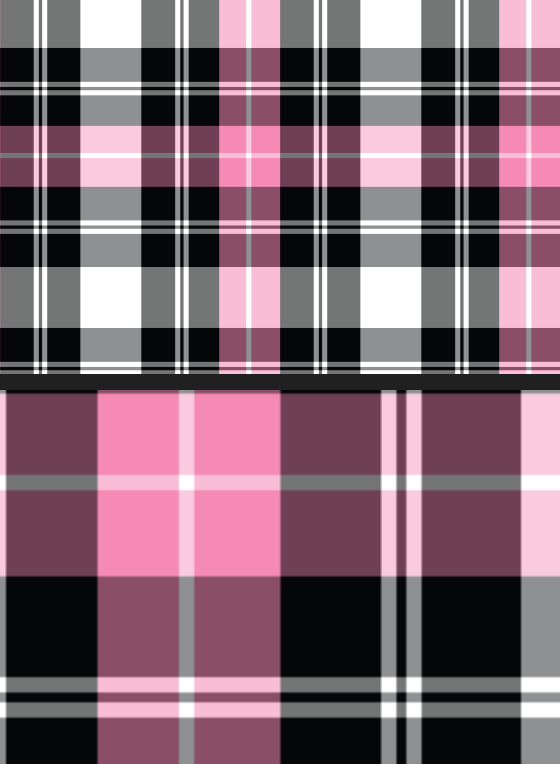
Top, the full canvas; bottom, a detail of the centre.
A Shadertoy shader for this pattern:

```glsl
// Woven tartan check: one striped sett is used for both warp and weft.
// Each thread direction is built from box-filtered periodic stripes, and
// the two are blended with a slight bias so the warp shows a little more.

const float REPEATS_ACROSS = 2.0;
const float SETT_UNITS     = 384.0;  // stripe sizes below are in these units
const float WEFT_SHIFT     = 128.0;  // sett offset at the top edge
const float WARP_SHARE     = 0.555;  // visibility of vertical threads
const float EDGE_SOFTNESS  = 1.2;    // minimum edge blur, in sett units

const vec3 BLACK = vec3(0.016, 0.022, 0.028);
const vec3 WHITE = vec3(1.0);
const vec3 PINK  = vec3(0.960, 0.540, 0.705);

const float BAND_WIDTH   = 83.6;
const float WHITE_CENTRE = 152.0;
const float PINK_CENTRE  = 342.4;
const float PINK_LINE    = 341.3;   // white line within the pink band
const float LINE_WIDTH   = 7.0;
const float PAIR_LEFT    = 55.5;    // centres of the twin white lines
const float PAIR_RIGHT   = 249.5;
const float PAIR_OFFSET  = 5.75;    // each line's distance from pair centre

// Coverage of a stripe that repeats once per sett.
float stripe(float x, float centre, float width, float blur) {
    float d = abs(fract((x - centre) / SETT_UNITS + 0.5) - 0.5) * SETT_UNITS;
    return clamp((0.5 * width - d) / blur + 0.5, 0.0, 1.0);
}

// Two thin lines placed symmetrically about a centre.
float twinLines(float x, float centre, float blur) {
    return stripe(x, centre - PAIR_OFFSET, LINE_WIDTH, blur)
         + stripe(x, centre + PAIR_OFFSET, LINE_WIDTH, blur);
}

// Thread colour at a position along the sett.
vec3 threadColour(float x, float blur) {
    float pink  = stripe(x, PINK_CENTRE, BAND_WIDTH, blur);
    float white = stripe(x, WHITE_CENTRE, BAND_WIDTH, blur)
                + stripe(x, PINK_LINE, LINE_WIDTH, blur)
                + twinLines(x, PAIR_LEFT, blur)
                + twinLines(x, PAIR_RIGHT, blur);
    return mix(mix(BLACK, PINK, pink), WHITE, min(white, 1.0));
}

void mainImage(out vec4 fragColor, in vec2 fragCoord) {
    // Sett coordinates, measured from the top left.
    float unitsPerPixel = REPEATS_ACROSS * SETT_UNITS / iResolution.x;
    vec2 p = vec2(fragCoord.x, iResolution.y - fragCoord.y) * unitsPerPixel;
    float blur = max(unitsPerPixel, EDGE_SOFTNESS);

    // Blend the two thread directions.
    vec3 warp = threadColour(p.x, blur);
    vec3 weft = threadColour(p.y + WEFT_SHIFT, blur);
    fragColor = vec4(mix(weft, warp, WARP_SHARE), 1.0);
}
```
